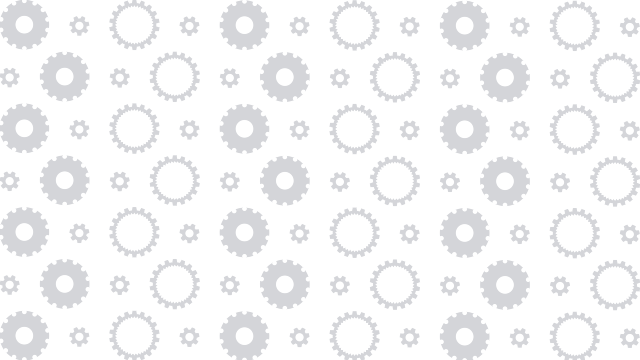
A Shadertoy shader for this pattern:

```glsl
// Pale grey gears on white, in staggered rows: solid cogs and toothed rings
// alternate, with a small cog between each pair. Each lattice cell evaluates
// one gear as a distance-like field, folding the angle to repeat its teeth.

const float TAU = 6.2831853;
const float CANVAS_HEIGHT = 432.0;         // units from top to bottom
const vec2  CELL = vec2(66.05, 62.2);      // spacing between gear centres
const vec2  FIRST_GEAR = vec2(29.2, 29.6); // measured from the top left
const float ROW_SHIFT = 48.4;              // offset of every other row
const float ROW_SLOPE = 0.0022;            // slight fall of rows to the right
const float SMALL_DROP = 1.2;              // small cogs sit a little lower

const vec3 PAPER = vec3(1.0);
const vec3 GEAR_GREY = vec3(0.83, 0.835, 0.85);

// Folds the plane into one of n equal sectors centred on the x axis.
vec2 foldSector(vec2 p, float n, float phase) {
    float sector = TAU / n;
    float a = atan(p.y, p.x) - phase;
    a -= sector * floor(a / sector + 0.5);
    return length(p) * vec2(cos(a), sin(a));
}

// Disc with n tapered teeth between the root and tip radii.
float toothedDisc(vec2 p, float n, float phase, float root, float tip, float halfWidth) {
    vec2 q = foldSector(p, n, phase);
    float r = length(p);
    float flank = abs(q.y) - halfWidth + 0.18 * (q.x - root);
    return max(r - tip, min(r - root, flank));
}

// Heavy cog with round notches and a central bore.
float solidCog(vec2 p) {
    float r = length(p);
    vec2 q = foldSector(p, 14.0, TAU / 28.0);
    float notch = 2.8 - length(q - vec2(28.6, 0.0));
    return max(max(r - 29.8, notch), 10.6 - r);
}

// Thin ring, toothed outside and finely serrated inside.
float ringGear(vec2 p) {
    float outer = toothedDisc(p, 18.0, TAU / 4.0, 26.3, 30.2, 2.9);
    float serration = abs(fract(atan(p.y, p.x) / TAU * 40.0) - 0.5) * 2.0;
    float bore = mix(21.3, 23.2, serration);
    return max(outer, (bore - length(p)) * 0.75);
}

float smallCog(vec2 p) {
    float body = toothedDisc(p, 7.0, TAU / 4.0, 8.8, 11.9, 2.8);
    return max(body, 4.9 - length(p));
}

void mainImage(out vec4 fragColor, in vec2 fragCoord) {
    float pixel = CANVAS_HEIGHT / iResolution.y;
    vec2 p = vec2(fragCoord.x, iResolution.y - fragCoord.y) * pixel;

    // Locate the lattice cell
    p -= FIRST_GEAR;
    p.y -= ROW_SLOPE * p.x;
    float row = floor(p.y / CELL.y + 0.5);
    p.x -= ROW_SHIFT * mod(row, 2.0);
    float column = floor(p.x / CELL.x + 0.5);
    p -= vec2(column, row) * CELL;

    // Pick the gear for this column: solid, small, ring, small
    float kind = mod(column, 4.0);
    float d;
    if (kind < 0.5) d = solidCog(p);
    else if (kind > 1.5 && kind < 2.5) d = ringGear(p);
    else d = smallCog(p - vec2(0.0, SMALL_DROP));

    float coverage = 1.0 - smoothstep(-0.6 * pixel, 0.6 * pixel, d);
    fragColor = vec4(mix(PAPER, GEAR_GREY, coverage), 1.0);
}
```
